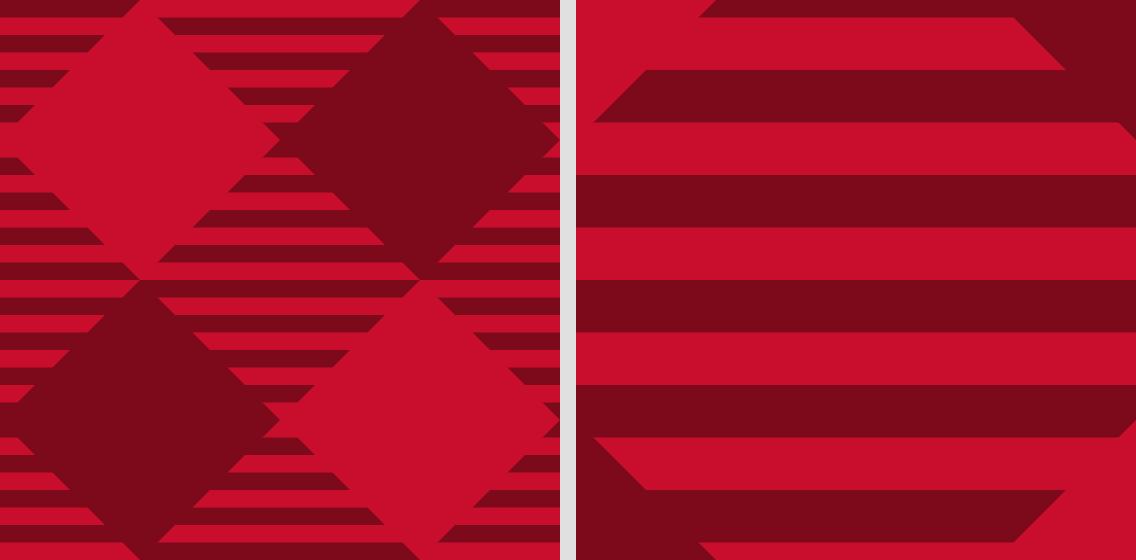
Left: the whole. Right: its middle third, enlarged.
Reproduce this pattern procedurally as a WebGL 1 fragment shader.

```glsl
precision highp float;

uniform vec2 u_resolution;

const float CELLS = 2.0;              // diamonds across and down
const float STRIPES_PER_HALF = 8.0;   // stripes from cell centre to cell edge
const vec3 DARK_RED = vec3(0.49, 0.04, 0.105);
const vec3 BRIGHT_RED = vec3(0.79, 0.055, 0.175);

// +1 for even numbers, -1 for odd ones
float paritySign(float n) {
  return 1.0 - 2.0 * mod(n, 2.0);
}

// Alternating stripes mirrored about the cell centre, from -1 to +1
float mirroredStripes(float centreDistance, float stripeCount, float pixel) {
  float t = centreDistance * 2.0 * stripeCount;
  float edge = max(1.0, floor(t + 0.5));
  float edgeDistance = (t - edge) / (2.0 * stripeCount);
  return paritySign(edge) * clamp(2.0 * edgeDistance / pixel, -1.0, 1.0);
}

// Coverage of a diamond touching all four sides of its cell
float diamondCoverage(vec2 offset, float pixel) {
  float inside = (0.5 - abs(offset.x) - abs(offset.y)) * 0.70711;
  return clamp(inside / pixel + 0.5, 0.0, 1.0);
}

void main() {
  float side = min(u_resolution.x, u_resolution.y);
  float pixel = CELLS / side;
  vec2 p = gl_FragCoord.xy * pixel;
  vec2 cell = floor(p);
  vec2 offset = fract(p) - 0.5;

  // Stripe phase flips at each diamond's vertical axis and at each row
  float stripeTone = -paritySign(cell.y + floor(p.x + 0.5))
    * mirroredStripes(abs(offset.y), STRIPES_PER_HALF, pixel);

  // Diamonds alternate like a checkerboard
  float diamondTone = -paritySign(cell.x + cell.y);

  float tone = mix(stripeTone, diamondTone, diamondCoverage(offset, pixel));
  gl_FragColor = vec4(mix(DARK_RED, BRIGHT_RED, 0.5 + 0.5 * tone), 1.0);
}
```
